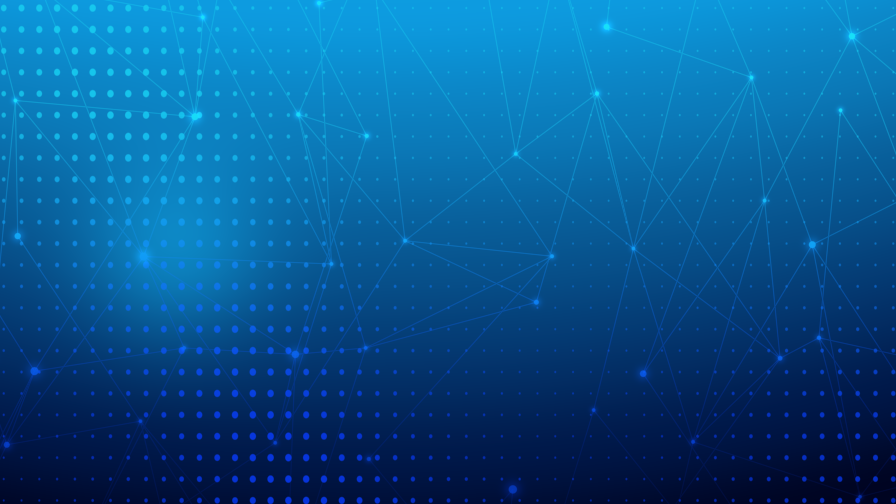
Reproduce this background procedurally as a Shadertoy shader.

```glsl
const vec3 SKY = vec3(0.05, 0.61, 0.88);
const vec3 AZURE = vec3(0.045, 0.50, 0.75);
const vec3 OCEAN = vec3(0.03, 0.34, 0.57);
const vec3 DEEP = vec3(0.015, 0.21, 0.43);
const vec3 NAVY = vec3(0.0, 0.09, 0.28);
const vec3 MIDNIGHT = vec3(0.0, 0.015, 0.13);
const vec3 CYAN = vec3(0.09, 0.80, 0.94);
const vec3 BLUE = vec3(0.03, 0.22, 0.93);

const vec2 GLOW_CENTER = vec2(0.345, 0.49);
const vec3 GLOW_TINT = vec3(0.02, 0.19, 0.20);
const float GLOW_SPREAD = 0.033;

const vec2 DOT_PITCH = vec2(0.0353, 0.04248);
const vec2 DOT_ORIGIN = vec2(0.0074, 0.0070);
const float DOT_MIN = 0.0017;
const float DOT_GROWTH = 0.0047;
const float DOT_STRETCH = 1.15;

const float CELL = 0.225;
const float LINK_CHANCE = 0.36;
const float LINK_WIDTH = 0.0008;
const float LINK_ALPHA = 0.36;

float hash(vec2 p) {
    return fract(sin(dot(p, vec2(127.1, 311.7))) * 43758.5);
}

float bell(float d, float width) {
    return exp(-d * d / (width * width));
}

float segmentDistance(vec2 p, vec2 a, vec2 b) {
    vec2 ab = b - a;
    return length(p - a - ab * clamp(dot(p - a, ab) / dot(ab, ab), 0.0, 1.0));
}

vec2 nodePosition(vec2 cell) {
    vec2 jitter = vec2(hash(cell), hash(cell + 37.3));
    return (cell + 0.06 + 0.88 * jitter) * CELL;
}

// Vertical gradient bowed by the distance from the bright top
vec3 backdrop(vec2 p) {
    float side = p.x - 0.72;
    float depth = 1.0 - p.y + 0.13 * side * side;
    vec3 color = mix(SKY, AZURE, smoothstep(0.0, 0.27, depth));
    color = mix(color, OCEAN, smoothstep(0.2, 0.55, depth));
    color = mix(color, DEEP, smoothstep(0.47, 0.76, depth));
    color = mix(color, NAVY, smoothstep(0.68, 0.95, depth));
    color = mix(color, MIDNIGHT, smoothstep(0.9, 1.12, depth));
    vec2 fromGlow = p - GLOW_CENTER;
    return color + GLOW_TINT * exp(-dot(fromGlow, fromGlow) / GLOW_SPREAD);
}

// Halftone dots swelling along a slanted band and in the lower right
float dotMask(vec2 p, float aa) {
    vec2 index = floor((p - DOT_ORIGIN) / DOT_PITCH + 0.5);
    vec2 center = index * DOT_PITCH + DOT_ORIGIN;
    float band = bell(center.x - 0.60 + 0.46 * center.y, 0.31);
    float corner = 0.7 * bell(length(center - vec2(1.70, 0.1)), 0.27);
    float swell = max(band, corner);
    float radius = DOT_MIN + DOT_GROWTH * swell;
    vec2 offset = (p - center) / vec2(1.0, DOT_STRETCH);
    float disc = 1.0 - smoothstep(-aa, aa, length(offset) - radius);
    return disc * mix(0.55, 0.9, swell);
}

// Jittered nodes joined by thin links; x: links, y: nodes, z: halos
vec3 network(vec2 p, float aa) {
    vec2 home = floor(p / CELL);
    vec3 mask = vec3(0.0);
    for (int j = -2; j <= 1; j++)
    for (int i = -1; i <= 1; i++) {
        vec2 cell = home + vec2(i, j);
        vec2 start = nodePosition(cell);
        float size = mix(0.0035, 0.0085, pow(hash(cell + 71.7), 3.0));
        float dist = length(p - start);
        mask.y = max(mask.y, 1.0 - smoothstep(-aa, aa, dist - size));
        mask.z += bell(dist, size * 2.0);

        for (int v = 0; v <= 2; v++)
        for (int u = -1; u <= 1; u++) {
            if (v == 0 && u <= 0) continue;
            vec2 other = cell + vec2(u, v);
            if (hash(cell * 1.7 + other * 2.3) > LINK_CHANCE) continue;
            float gap = segmentDistance(p, start, nodePosition(other));
            float line = 1.0 - smoothstep(0.0, LINK_WIDTH + aa, gap);
            mask.x = max(mask.x, line);
        }
    }
    return mask;
}

void mainImage(out vec4 fragColor, in vec2 fragCoord) {
    vec2 p = fragCoord / iResolution.y;
    float aa = 0.8 / iResolution.y;
    vec3 color = backdrop(p);
    vec3 ink = mix(BLUE, CYAN, smoothstep(0.1, 0.85, p.y));

    color = mix(color, ink, dotMask(p, aa));

    // Network fades toward the floor
    vec3 net = network(p, aa);
    float fade = smoothstep(0.0, 0.5, p.y);
    color = mix(color, ink, net.x * LINK_ALPHA * mix(0.25, 1.0, fade));
    color += ink * net.z * 0.22;
    color = mix(color, ink + vec3(0.0, 0.08, 0.03), net.y * mix(0.5, 0.95, fade));

    fragColor = vec4(clamp(color, 0.0, 1.0), 1.0);
}
```
